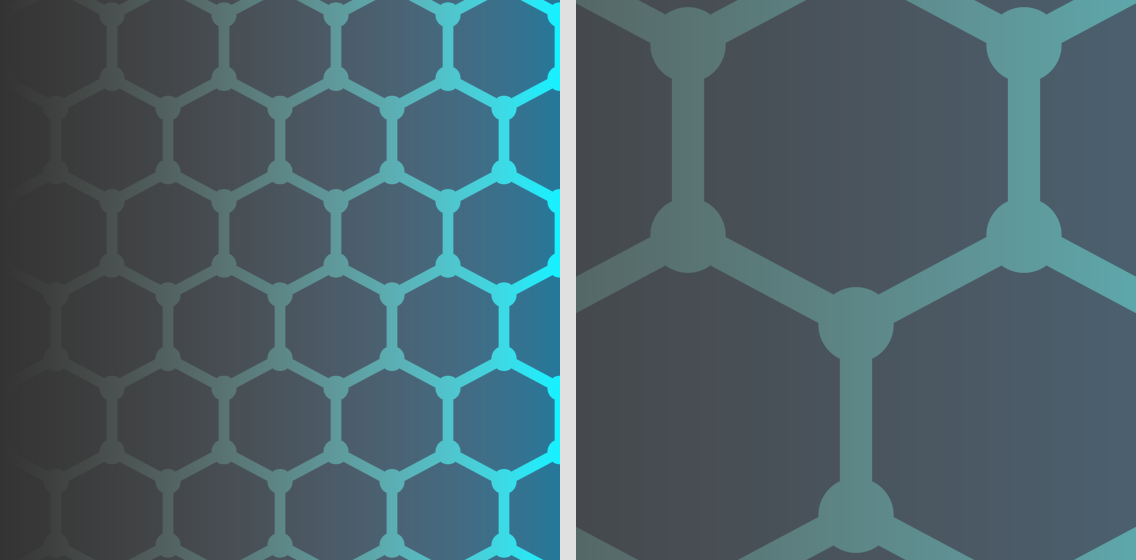
Left, the full canvas; right, a detail of the centre.
A Shadertoy shader for this pattern:

```glsl
float segmentDistance(vec2 p, vec2 a, vec2 b) {
    vec2 ab = b - a;
    return length(p - a - ab * clamp(dot(p - a, ab) / dot(ab, ab), 0.0, 1.0));
}

// Signed distance to a honeycomb of struts with a round joint at each corner
float honeycomb(vec2 p) {
    vec2 period = vec2(1.0 / 5.0, 1.0 / 3.0);

    // Fold every tile into one quadrant around the middle of a vertical strut
    vec2 q = abs((fract((p - vec2(0.1, 1.0 / 12.0)) / period + 0.5) - 0.5) * period);
    vec2 lower = vec2(0.0, 0.0567);
    vec2 upper = 0.5 * period - lower;

    float strut = segmentDistance(q, vec2(0.0), lower);
    strut = min(strut, segmentDistance(q, lower, upper));
    strut = min(strut, segmentDistance(q, upper, 0.5 * period));
    float joint = min(length(q - lower), length(q - upper));
    return min(strut - 0.0096, joint - 0.0224);
}

// Charcoal through slate to deep blue
vec3 cellColor(float x) {
    return 0.2 + vec3(0.25) * x
         + vec3(-0.13, 0.02, 0.155) * x * x
         - vec3(0.18, 0.0, 0.0) * pow(x, 6.0);
}

// Charcoal through muted teal to bright cyan
vec3 strutColor(float x) {
    return 0.2 + vec3(0.5, 0.55, 0.5) * x
         + vec3(-0.32, 0.2, 0.31) * x * x
         - vec3(0.3, 0.0, 0.0) * pow(x, 6.0);
}

void mainImage(out vec4 fragColor, in vec2 fragCoord) {
    vec2 uv = fragCoord / iResolution.xy;
    float edge = 0.75 / iResolution.y;
    float coverage = 1.0 - smoothstep(-edge, edge, honeycomb(uv));

    fragColor = vec4(mix(cellColor(uv.x), strutColor(uv.x), coverage), 1.0);
}
```
